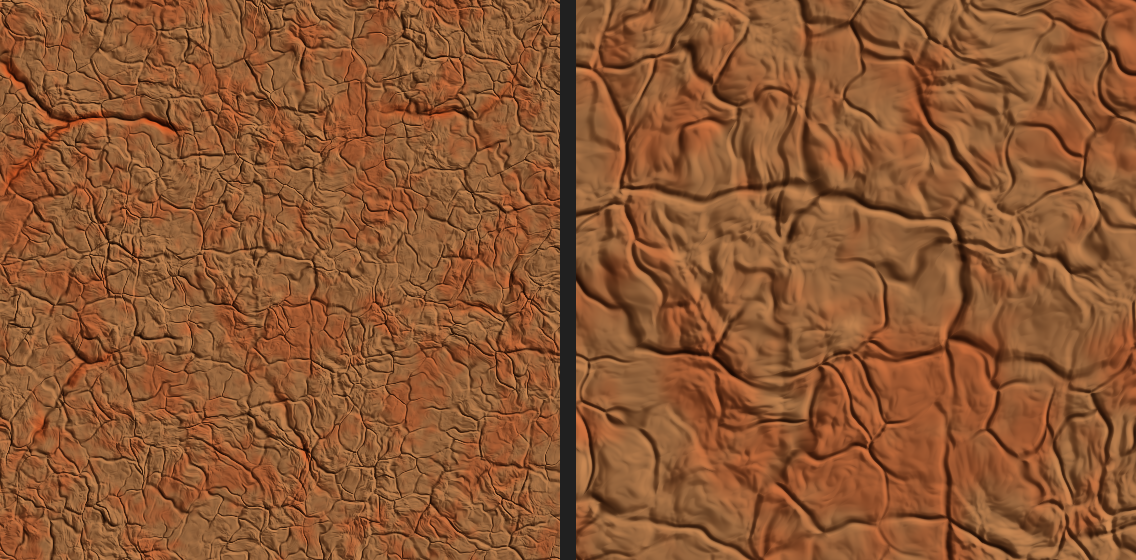
Left, the full canvas; right, a detail of the centre.
Give the GLSL for this texture, as a Shadertoy shader.

```glsl
// Weathered red-brown rock: warped Voronoi plates split by cracks at three
// scales, wrinkled by creased gradient noise, lit from the upper right,
// with patches of rust gathered in the deepest cracks.

vec2 hash2(vec2 p) {
    vec3 q = fract(p.xyx * vec3(0.1031, 0.1030, 0.0973));
    q += dot(q, q.yzx + 33.33);
    return fract((q.xx + q.yz) * q.zy);
}

float cornerRamp(vec2 cell, vec2 corner, vec2 f) {
    return dot(hash2(cell + corner) * 2.0 - 1.0, f - corner);
}

float gradientNoise(vec2 p) {
    vec2 i = floor(p), f = p - i;
    vec2 u = f * f * f * (f * (f * 6.0 - 15.0) + 10.0);
    float low = mix(cornerRamp(i, vec2(0, 0), f), cornerRamp(i, vec2(1, 0), f), u.x);
    float high = mix(cornerRamp(i, vec2(0, 1), f), cornerRamp(i, vec2(1, 1), f), u.x);
    return mix(low, high, u.y);
}

vec2 noise2(vec2 p) {
    return vec2(gradientNoise(p), gradientNoise(p + vec2(31.7, 57.3)));
}

vec2 seedOffset(vec2 cell, vec2 p) {
    return cell + 0.08 + 0.84 * hash2(cell + 5.0) - p;
}

// x: distance to the plate border in canvas units, y: random value of the plate
vec2 plates(vec2 p, float scale) {
    p *= scale;
    vec2 home = floor(p), nearest = vec2(9), id = home;
    for (int k = 0; k < 9; k++) {
        vec2 cell = home + vec2(k % 3 - 1, k / 3 - 1);
        vec2 seed = seedOffset(cell, p);
        if (dot(seed, seed) < dot(nearest, nearest)) {
            nearest = seed;
            id = cell;
        }
    }
    float border = 1.0;
    for (int k = 0; k < 9; k++) {
        vec2 cell = home + vec2(k % 3 - 1, k / 3 - 1);
        vec2 seed = seedOffset(cell, p), gap = seed - nearest;
        if (dot(gap, gap) > 0.0001)
            border = min(border, dot(0.5 * (seed + nearest), normalize(gap)));
    }
    return vec2(max(border, 0.0) / scale, hash2(id + 71.0).x);
}

// x: height of the rock, y: how far inside a main crack, z: how far inside a slit
vec3 rock(vec2 p) {
    vec2 q = p + 0.05 * noise2(p * 5.0) + 0.018 * noise2(p * 22.0)
               + 0.006 * noise2(p * 58.0 + 9.0);

    // Main cracks open only along some of the borders
    float border = plates(q + 3.3, 2.4).x;
    float opened = smoothstep(-0.06, 0.2, gradientNoise(p * 2.7 + 7.4));
    float mainSlit = opened * (1.0 - smoothstep(0.0, 0.004, border));
    float height = -0.011 * opened * (1.0 - smoothstep(0.0, 0.013, border));
    float crack = opened * (1.0 - smoothstep(0.002, 0.02, border));

    // Raised slabs and smaller chips, parted here and there by thin slits
    float rough = smoothstep(-0.2, 0.2, gradientNoise(p * 9.0 + 2.6));
    vec2 slab = plates(q, 11.0);
    vec2 chip = plates(q + 0.4 * (q - p) + 1.7, 25.0);
    float parted = gradientNoise(p * 13.0 + 4.2);
    float slabSlit = smoothstep(-0.1, 0.2, parted) * (1.0 - smoothstep(0.0, 0.0032, slab.x));
    float chipSlit = smoothstep(-0.1, 0.2, -parted) * (1.0 - smoothstep(0.0, 0.0026, chip.x));
    height += 0.006 * slab.y * smoothstep(0.0, 0.006, slab.x);
    height += 0.005 * chip.y * mix(0.4, 1.0, rough) * smoothstep(0.0, 0.0045, chip.x);
    float slit = max(mainSlit, max(slabSlit, 0.8 * chipSlit));
    height -= 0.0025 * slit;

    // Creased wrinkles, calmer on the smooth patches
    vec2 w = q * 26.0;
    float frequency = 26.0;
    for (int i = 0; i < 4; i++) {
        float n = gradientNoise(w);
        height += 0.42 * mix(0.35, 1.0, rough) * sqrt(n * n + 0.0015) / frequency;
        w = mat2(0.8, 0.6, -0.6, 0.8) * w * 1.8 + 4.7;
        frequency *= 1.8;
    }
    return vec3(height, crack, slit);
}

void mainImage(out vec4 fragColor, in vec2 fragCoord) {
    vec2 p = fragCoord / iResolution.y;
    vec2 toLight = vec2(0.75, 0.66);
    vec3 here = rock(p);

    // Slope toward the light and a short cast shadow
    float slope = (here.x - rock(p + toLight * 0.0018).x) / 0.0018;
    float lit = slope / sqrt(1.0 + slope * slope);
    float shadow = smoothstep(0.003, 0.013, rock(p + toLight * 0.008).x - here.x);
    float shade = 1.0 + lit * (lit < 0.0 ? 0.62 : 0.36);
    shade *= (1.0 - 0.5 * shadow) * (1.0 - 0.35 * here.z);

    // Tan stone, reddish stains, patchy rust in the cracks
    float stain = 0.8 * gradientNoise(p * 8.0 + 1.3) + 0.6 * gradientNoise(p * 23.0)
                + 0.4 * gradientNoise(p * 55.0);
    vec3 color = mix(vec3(0.585, 0.395, 0.24), vec3(0.61, 0.335, 0.185),
                     smoothstep(-0.15, 0.35, stain));
    float rust = here.y * smoothstep(-0.3, 0.25, gradientNoise(p * 15.0 + 8.0));
    color = mix(color, vec3(0.69, 0.27, 0.10), 0.85 * rust);
    color *= 1.0 + 0.14 * gradientNoise(p * 90.0);

    // Shaded parts turn warmer as they darken
    color *= pow(vec3(min(shade, 1.0)), vec3(1.0, 1.25, 1.55)) * max(shade, 1.0);
    fragColor = vec4(clamp(color, 0.0, 1.0), 1.0);
}
```
